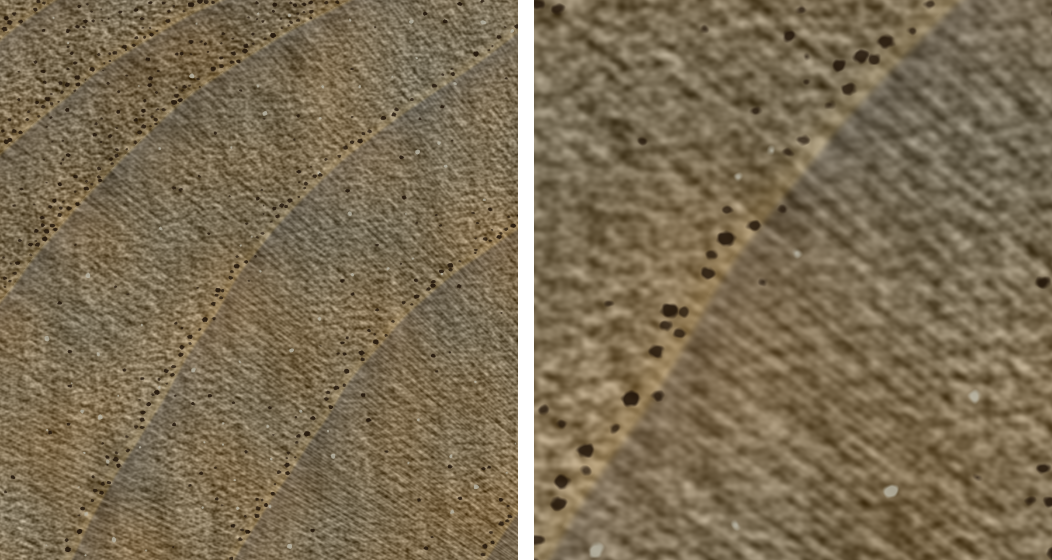
Left: the whole. Right: its middle third, enlarged.
Reproduce this texture procedurally as a Shadertoy shader.

```glsl
// Sawn end grain of ring-porous wood: curved growth rings around a far centre,
// each a pale line with a row of dark pores and a grey latewood edge, over
// short relief flecks, fine radial rays and faint vertical saw streaks.

const vec2  CENTRE      = vec2(2.013, -0.762);   // heart of the tree
const int   RING_COUNT  = 6;
// radius, drift of the radius with angle, porosity of the wood outside it
const vec3  RINGS[RING_COUNT] = vec3[RING_COUNT](
    vec3(1.370, -0.15, 0.20), vec3(1.756, -0.07, 0.28), vec3(2.030, 0.00, 0.12),
    vec3(2.318, -0.32, 0.85), vec3(2.467, -0.60, 0.95), vec3(2.620, -0.60, 1.00));

const vec3  WOOD        = vec3(0.492, 0.432, 0.326);
const vec3  PORE_COLOUR = vec3(0.130, 0.080, 0.035);
const vec3  CHIP_COLOUR = vec3(0.740, 0.730, 0.670);
const vec3  LINE_SHIFT  = vec3(0.075, 0.065, 0.040);
const vec3  GREY_SHIFT  = vec3(-0.065, -0.050, -0.012);
const vec3  WARM_SHIFT  = vec3(0.045, 0.000, -0.045);
const vec2  FLECK_SCALE = vec2(72.0, 108.0);
const float FINE_SCALE  = 190.0;
const float RAY_SCALE   = 360.0;
const float FLECK_GAIN  = 0.21;
const float FINE_GAIN   = 0.15;
const float RAY_GAIN    = 0.17;
const float STREAK_GAIN = 0.07;
const float PORE_CELL   = 0.0145;
const float CHIP_CELL   = 0.055;
const float SOFT_EDGE   = 0.0014;

vec2 hash2(vec2 p) {
    vec3 q = fract(p.xyx * vec3(0.1031, 0.1030, 0.0973));
    q += dot(q, q.yzx + 33.33);
    return fract((q.xx + q.yz) * q.zy);
}

float corner(vec2 cell, vec2 offset) {
    float a = 6.2832 * hash2(cell).x;
    return dot(vec2(cos(a), sin(a)), offset);
}

// Gradient noise, about -0.7 to 0.7
float noise(vec2 p) {
    vec2 i = floor(p), f = p - i;
    vec2 u = f * f * f * (f * (f * 6.0 - 15.0) + 10.0);
    vec2 e = vec2(1.0, 0.0);
    return mix(mix(corner(i, f), corner(i + e, f - e), u.x),
               mix(corner(i + e.yx, f - e.yx), corner(i + 1.0, f - 1.0), u.x), u.y);
}

// Radius and angle about the heart
vec2 polar(vec2 p) {
    vec2 d = p - CENTRE;
    return vec2(length(d), atan(d.y, -d.x));
}

// x: distance outward from the last ring, y: inward to the next, z: porosity
vec3 ringField(vec2 p) {
    vec2 ra = polar(p);
    float wobble = 0.010 * sin(ra.y * 15.0 - 9.7) + 0.006 * noise(p * 9.0);
    vec3 field = vec3(1.0, 1.0, 0.2);
    for (int i = 0; i < RING_COUNT; i++) {
        float d = ra.x - RINGS[i].x - RINGS[i].y * (ra.y - 0.7) - wobble;
        if (d >= 0.0 && d < field.x) field.xz = vec2(d, RINGS[i].z);
        if (d < 0.0) field.y = min(field.y, -d);
    }
    return field;
}

// Scattered pores, crowded into a row just outside each ring
float pores(vec2 p) {
    vec2 home = floor(p / PORE_CELL);
    float cover = 0.0;
    for (int k = 0; k < 9; k++) {
        vec2 cell = home + vec2(k % 3 - 1, k / 3 - 1);
        vec2 place = (cell + 0.15 + 0.7 * hash2(cell + 17.0)) * PORE_CELL;
        vec2 rnd = hash2(cell + 71.0);
        vec3 ring = ringField(place);
        float row = exp(-pow((ring.x - 0.011) / 0.008, 2.0));
        float chance = 0.72 * row + 0.5 * ring.z * exp(-ring.x / 0.07) + 0.015;
        float size = mix(0.0020, 0.0050, rnd.y) * mix(0.75, 1.0, row);
        vec2 d = (p - place) * vec2(0.9, 1.1);
        float edge = length(d) + 0.0016 * noise(p * 230.0);
        float disc = 1.0 - smoothstep(size - SOFT_EDGE, size + SOFT_EDGE, edge);
        cover = max(cover, disc * step(rnd.x, chance) * mix(0.7, 1.0, rnd.y));
    }
    return cover;
}

// Rare pale chips
float chips(vec2 p) {
    vec2 cell = floor(p / CHIP_CELL);
    vec2 rnd = hash2(cell + 5.0);
    vec2 d = p - (cell + 0.15 + 0.7 * hash2(cell + 41.0)) * CHIP_CELL;
    float size = mix(0.0015, 0.0045, rnd.y * rnd.y);
    float edge = length(d) + 0.002 * noise(p * 180.0);
    return step(rnd.x, 0.25) * (1.0 - smoothstep(size - SOFT_EDGE, size + SOFT_EDGE, edge));
}

void mainImage(out vec4 fragColor, in vec2 fragCoord) {
    vec2 p = fragCoord / iResolution.y;
    vec2 ra = polar(p);
    vec3 ring = ringField(p);
    float line = exp(-pow(min(ring.x, ring.y) / 0.012, 2.0)) * step(ring.x, ring.y)
               + exp(-pow(ring.y / 0.004, 2.0)) * step(ring.y, ring.x);
    float late = exp(-ring.y / 0.040) * (1.0 - line);
    float early = ring.z * exp(-ring.x / 0.12);
    float patches = noise(p * 5.0 + 3.0) + 0.5 * noise(p * 13.0);

    // Relief flecks, lit from above, and finer grit
    vec2 q = p * FLECK_SCALE + 0.6 * noise(p * 40.0);
    float fleck = noise(q) - 0.55 * noise(q + vec2(0.25, 0.6));
    float grit = noise(p * FINE_SCALE * vec2(0.85, 1.1) + 9.0);
    float rough = (1.0 - 0.5 * late) * (1.0 - 0.35 * line) * (1.0 + 0.45 * early + 0.4 * patches);

    // Radial rays and saw streaks
    float ray = noise(vec2(ra.y * RAY_SCALE, ra.x * 11.0));
    float streak = noise(vec2(p.x * 55.0 + p.y * 4.0, p.y * 3.5)) + 0.6 * noise(p * vec2(19.0, 2.0));

    float tone = rough * (FLECK_GAIN * fleck + FINE_GAIN * grit)
               + RAY_GAIN * (1.0 - 0.5 * early - 0.5 * patches) * ray
               + STREAK_GAIN * streak + 0.045 * patches - 0.035 * early;
    float warmth = 0.9 * noise(p * 6.0 + 21.0) + 0.35 * (0.5 - p.y) + 0.3 * early;

    vec3 colour = WOOD + tone + LINE_SHIFT * line + GREY_SHIFT * late + WARM_SHIFT * warmth;
    colour = mix(colour, CHIP_COLOUR, 0.8 * chips(p));
    colour = mix(colour, PORE_COLOUR, 0.92 * pores(p));
    fragColor = vec4(clamp(colour, 0.0, 1.0), 1.0);
}
```
